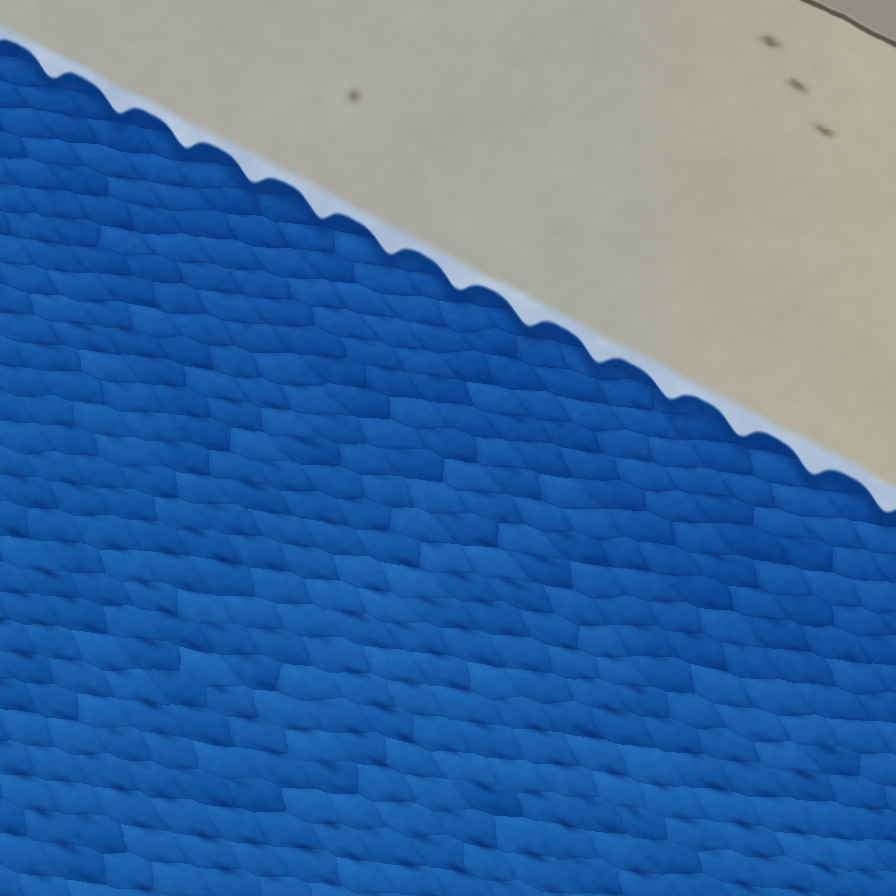
This texture is drawn by a three.js fragment shader. Its source:

```glsl
// Blue knitted fabric with a scalloped diagonal hem, lying on a pale stone slab.
varying vec2 vUv;

vec2 hash2(vec2 p) {
  return fract(sin(vec2(dot(p, vec2(127.1, 311.7)), dot(p, vec2(269.5, 183.3)))) * 4375.5);
}

// Layered sines, roughly -1 to 1
float waves(vec2 p) {
  float sum = 0.0, amp = 0.5;
  for (int i = 0; i < 5; i++) {
    sum += amp * sin(p.x + 1.7 * sin(p.y * 0.8)) * cos(p.y + 1.3 * sin(p.x * 0.7));
    p = mat2(1.5, 1.1, -1.1, 1.5) * p + 2.3;
    amp *= 0.62;
  }
  return sum;
}

// Row number of the knit, growing downwards; each row ends in one hem scallop
float knitRow(vec2 p) {
  float s = (0.958 - p.y - 0.15 * p.x) / 0.37 - 0.02;
  return 13.6 * s - 0.7 * s * s;
}

// Staggered cellular stitches: x = seam gap, y = shade across stitch, z = tone, w = hole
vec4 stitches(vec2 q) {
  float first = 9.0, second = 9.0, hole = 0.0;
  vec2 local = vec2(0.0), tone = vec2(0.0);
  for (int j = -1; j <= 1; j++) {
    float row = floor(q.y + 0.5) + float(j);
    float shift = 0.5 * mod(row, 2.0);
    for (int i = -1; i <= 1; i++) {
      vec2 id = vec2(floor(q.x - shift + 0.5) + float(i), row);
      vec2 rnd = hash2(id);
      vec2 r = q - id - vec2(shift, 0.0) - 0.28 * (rnd - 0.5);
      r.x -= 0.3 * r.y;
      float d = length(r * vec2(0.95, 1.1));
      vec2 h = r - vec2(0.12, 0.48);
      h.y -= 0.35 * h.x;
      hole = max(hole, (0.35 + 0.65 * rnd.x) * exp(-dot(h * h, vec2(22.0, 45.0))));
      if (d < first) {
        second = first;
        first = d;
        local = r;
        tone = rnd;
      } else {
        second = min(second, d);
      }
    }
  }
  return vec4(second - first, local.y + 0.3 * local.x, tone.y, hole);
}

vec3 slab(vec2 p) {
  vec3 col = mix(vec3(0.66, 0.66, 0.625), vec3(0.69, 0.675, 0.60), smoothstep(0.5, 1.1, p.x));
  col += 0.016 * waves(p * vec2(9.0, 14.0)) + 0.012 * waves(p * 75.0);
  // Small brown marks
  float mark = 0.6 * exp(-dot(p - vec2(0.395, 0.893), p - vec2(0.395, 0.893)) * 22000.0);
  for (int i = 0; i < 3; i++) {
    vec2 d = p - vec2(0.86, 0.953) - float(i) * vec2(0.03, -0.049);
    d.y += 0.4 * d.x + 0.004 * waves(p * 120.0);
    mark += 0.7 * exp(-dot(d * d, vec2(9000.0, 30000.0)));
  }
  col = mix(col, vec3(0.40, 0.36, 0.29), min(mark, 0.8));
  // Joint in the far corner
  float joint = p.y - 1.0 + 0.50 * (p.x - 0.9) + 0.002 * waves(p * 50.0);
  col = mix(col, vec3(0.57, 0.56, 0.52), smoothstep(0.0, 0.008, joint));
  return mix(col, vec3(0.25, 0.24, 0.22), 0.8 * (1.0 - smoothstep(0.001, 0.005, abs(joint))));
}

vec3 knit(vec2 p, float depth) {
  vec2 bend = vec2(waves(p * 13.0), waves(p.yx * 11.0 + 4.0));
  vec2 q = vec2(p.x / 0.058, knitRow(p)) + bend * vec2(0.18, 0.15);
  vec4 s = stitches(q);
  float far = 1.0 - smoothstep(0.08, 0.48, depth);
  float seam = 1.0 - smoothstep(0.0, 0.24, s.x);
  float grain = waves(p * vec2(150.0, 190.0));

  vec3 col = mix(vec3(0.095, 0.36, 0.66), vec3(0.075, 0.315, 0.625), far);
  col += vec3(0.03, 0.045, 0.045) * (s.z - 0.5);
  col -= vec3(0.05, 0.085, 0.09) * s.y;
  col += vec3(0.014, 0.02, 0.022) * grain + 0.012 * waves(p * 6.0);
  // Seams are crisp near the hem; deep holes open further down
  float lower = smoothstep(-0.25, 0.3, s.y);
  col = mix(col, vec3(0.035, 0.20, 0.47), seam * mix(0.18, 0.42, far) * (0.4 + 0.6 * lower));
  col = mix(col, vec3(0.02, 0.15, 0.39), s.w * mix(0.7, 0.42, far));
  // Shaded rim under the hem
  return mix(col, vec3(0.03, 0.20, 0.46), 0.7 * (1.0 - smoothstep(0.005, 0.032, depth)));
}

void main() {
  vec2 p = vUv;
  float hem = 0.952 - 0.52 * p.x;
  float phase = 6.2832 * knitRow(vec2(p.x, hem + 0.006));
  hem += 0.009 * cos(phase - 0.6 * sin(phase)) + 0.0015 * waves(p * 40.0);

  // Bright strip beside the hem fades into the slab
  float ridge = p.y - 0.972 + 0.517 * p.x + 0.003 * waves(p * 30.0);
  vec3 strip = vec3(0.68, 0.75, 0.84) + 0.05 * waves(p * 35.0) * vec3(1.0, 0.8, 0.6);
  vec3 col = mix(strip, slab(p), smoothstep(-0.006, 0.008, ridge));
  col = mix(col, knit(p, hem - p.y), smoothstep(-0.003, 0.003, hem - p.y));
  gl_FragColor = vec4(col, 1.0);
}
```
